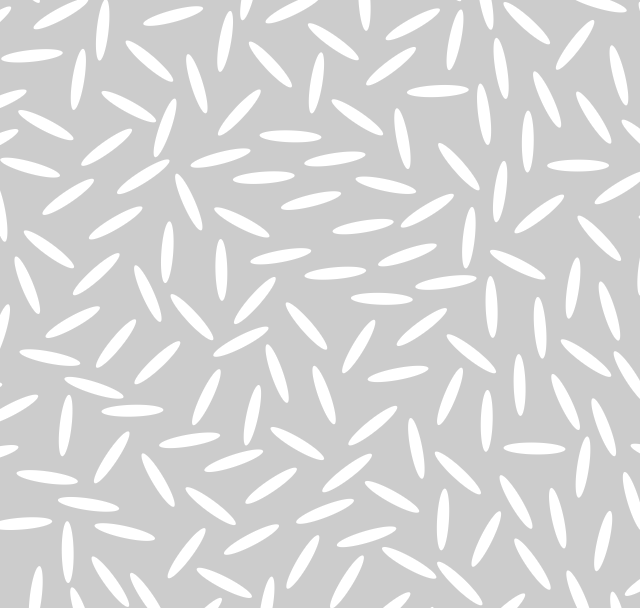
This pattern is drawn by a WebGL 1 fragment shader. Its source:

```glsl
precision highp float;
uniform vec2 u_resolution;

#define ROWS 11.5
#define HALF_LENGTH 0.584
#define HALF_WIDTH 0.112
#define JITTER 0.13
#define GRID_TURN 0.5
#define TRIES 12
#define GROUND vec3(0.8)
#define GRAIN vec3(1.0)

float hash(vec2 cell, float seed) {
  return fract(sin(dot(cell, vec2(127.1, 311.7)) + seed * 74.7) * 43758.5453);
}

float cross2(vec2 a, vec2 b) {
  return a.x * b.y - a.y * b.x;
}

// A random grain of a cell: centre in xy, unit direction in zw.
vec4 candidate(vec2 cell, float seed) {
  vec2 shift = vec2(hash(cell, seed + 0.1), hash(cell, seed + 0.4)) * 2.0 - 1.0;
  float angle = 3.14159 * hash(cell, seed + 0.7);
  return vec4(cell + 0.5 + JITTER * shift, cos(angle), sin(angle));
}

// Distance from a point to the long axis of a grain.
float axisDistance(vec2 p, vec4 grain) {
  vec2 d = p - grain.xy;
  float along = clamp(dot(d, grain.zw), -HALF_LENGTH, HALF_LENGTH);
  return length(d - along * grain.zw);
}

// Distance between the axes of two grains, zero where they cross.
float clearance(vec4 a, vec4 b) {
  vec2 d = b.xy - a.xy;
  float reach = HALF_LENGTH * abs(cross2(a.zw, b.zw));
  if (max(abs(cross2(d, a.zw)), abs(cross2(d, b.zw))) < reach) return 0.0;
  vec2 tipA = HALF_LENGTH * a.zw;
  vec2 tipB = HALF_LENGTH * b.zw;
  return min(min(axisDistance(a.xy + tipA, b), axisDistance(a.xy - tipA, b)),
             min(axisDistance(b.xy + tipB, a), axisDistance(b.xy - tipB, a)));
}

// Even cells are free; odd cells take the try that best avoids their neighbours.
vec4 placeGrain(vec2 cell) {
  vec4 best = candidate(cell, 0.0);
  if (mod(cell.x + cell.y, 2.0) < 0.5) return best;
  vec4 east = candidate(cell + vec2(1.0, 0.0), 0.0);
  vec4 west = candidate(cell - vec2(1.0, 0.0), 0.0);
  vec4 north = candidate(cell + vec2(0.0, 1.0), 0.0);
  vec4 south = candidate(cell - vec2(0.0, 1.0), 0.0);
  float bestGap = -1.0;
  for (int i = 0; i < TRIES; i++) {
    vec4 tried = candidate(cell, float(i));
    float gap = min(min(clearance(tried, east), clearance(tried, west)),
                    min(clearance(tried, north), clearance(tried, south)));
    if (gap > bestGap) {
      bestGap = gap;
      best = tried;
    }
  }
  return best;
}

// Approximate signed distance to the ellipse of a grain.
float grainDistance(vec2 p, vec4 grain) {
  vec2 d = p - grain.xy;
  vec2 radii = vec2(HALF_LENGTH, HALF_WIDTH);
  vec2 q = vec2(dot(d, grain.zw), cross2(grain.zw, d)) / radii;
  return (dot(q, q) - 1.0) / max(2.0 * length(q / radii), 0.001);
}

void main() {
  // Turned grid, so that its rows do not follow the canvas edges.
  vec2 uv = gl_FragCoord.xy / u_resolution.y * ROWS;
  float c = cos(GRID_TURN);
  float s = sin(GRID_TURN);
  vec2 p = vec2(c * uv.x - s * uv.y, s * uv.x + c * uv.y);
  float pixel = ROWS / u_resolution.y;

  // Nearest grain among the cells within reach.
  float nearest = 1.0;
  for (int y = -1; y <= 1; y++) {
    for (int x = -1; x <= 1; x++) {
      vec2 cell = floor(p) + vec2(float(x), float(y));
      if (distance(p, cell + 0.5) < HALF_LENGTH + 1.5 * JITTER) {
        nearest = min(nearest, grainDistance(p, placeGrain(cell)));
      }
    }
  }

  float cover = clamp(0.5 - nearest / pixel, 0.0, 1.0);
  gl_FragColor = vec4(mix(GROUND, GRAIN, cover), 1.0);
}
```
